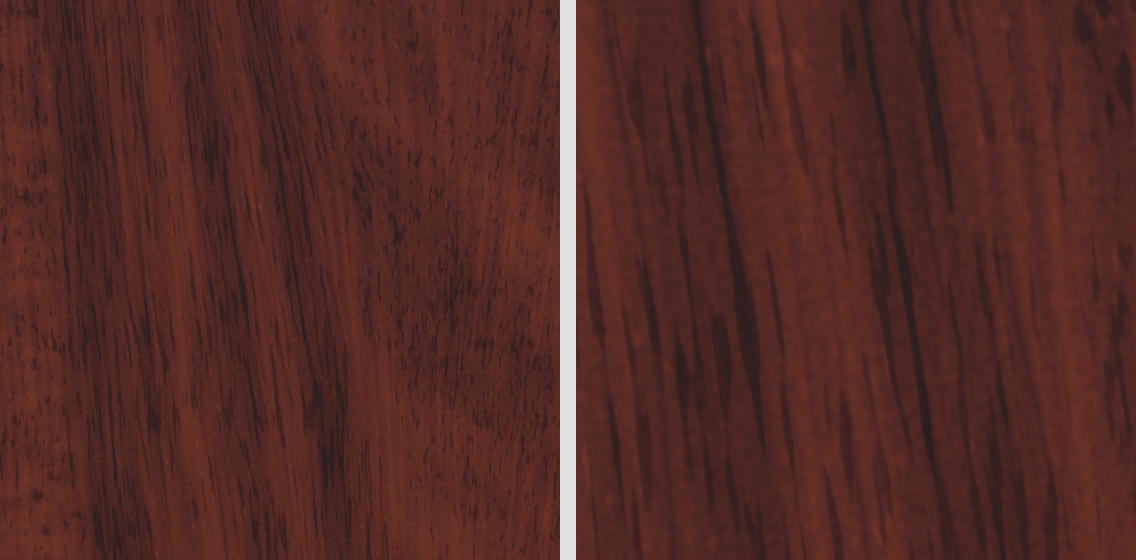
Left: the whole. Right: its middle third, enlarged.
Reproduce this texture procedurally as a WebGL 2 fragment shader.

```glsl
#version 300 es
precision highp float;

#define BASE_TONE 0.77
#define FIBRE_FREQ 110.0
#define PORE_FREQ 135.0
#define SHORT_PORES 30.0
#define LONG_PORES 9.0
#define PORE_DEPTH 0.36
#define VEIN_COUNT 13
#define VEIN_WIDTH 0.0024
#define SPECKLE 0.17

uniform vec2 u_resolution;
out vec4 fragColor;

vec2 hashGradient(vec2 cell) {
    vec3 h = fract(cell.xyx * vec3(0.1031, 0.1030, 0.0973));
    h += dot(h, h.yzx + 33.33);
    float angle = 6.2832 * fract((h.x + h.y) * h.z);
    return vec2(cos(angle), sin(angle));
}

// Gradient noise, roughly -0.7 to 0.7
float noise(vec2 p) {
    vec2 i = floor(p), f = fract(p);
    vec2 u = f * f * f * (f * (f * 6.0 - 15.0) + 10.0);
    vec2 e = vec2(0.0, 1.0);
    float a = dot(hashGradient(i), f);
    float b = dot(hashGradient(i + e.yx), f - e.yx);
    float c = dot(hashGradient(i + e.xy), f - e.xy);
    float d = dot(hashGradient(i + e.yy), f - e.yy);
    return mix(mix(a, b, u.x), mix(c, d, u.x), u.y);
}

float fbm(vec2 p) {
    float sum = 0.0, gain = 1.0;
    for (int i = 0; i < 4; i++) {
        sum += gain * noise(p);
        p = p * 2.03 + 17.7;
        gain *= 0.5;
    }
    return sum;
}

// Two octaves give ragged, uneven pore outlines
float poreField(vec2 p) {
    return noise(p) + 0.5 * noise(p * vec2(1.7, 2.3) + 23.0);
}

float band(float x, float center, float width) {
    float d = (x - center) / width;
    return exp(-d * d);
}

vec3 woodColor(float tone) {
    vec3 c = mix(vec3(0.165, 0.118, 0.125), vec3(0.25, 0.13, 0.124), clamp(tone / 0.34, 0.0, 1.0));
    c = mix(c, vec3(0.335, 0.163, 0.148), clamp((tone - 0.34) / 0.34, 0.0, 1.0));
    return mix(c, vec3(0.42, 0.2, 0.154), clamp((tone - 0.68) / 0.36, 0.0, 1.0));
}

void main() {
    vec2 p = gl_FragCoord.xy / u_resolution;
    p.y = 1.0 - p.y;
    float down = p.y;

    // Fanning grain on the left, leaning the other way on the right
    float wavyX = p.x + 0.012 * noise(p * vec2(5.0, 3.5));
    float grain = (wavyX - 0.05 * down) / (1.0 + 0.25 * down);
    float flow = mix(grain, wavyX + 0.12 * down - 0.15, smoothstep(0.45, 1.0, p.x));
    float rightSide = smoothstep(0.48, 0.6, grain);
    float leftSide = 1.0 - smoothstep(0.055, 0.1, grain);
    float figured = max(rightSide, leftSide);

    // Broad stripes that follow the grain
    float tone = BASE_TONE;
    float stripes = 0.13 * band(grain, 0.275, 0.025) * (0.4 + 0.6 * down)
        + 0.11 * band(grain, 0.4, 0.016)
        - 0.27 * band(grain, 0.125, 0.045)
        - 0.08 * band(grain, 0.2, 0.03)
        - 0.25 * band(grain, 0.34, 0.032)
        - 0.28 * band(grain, 0.455, 0.034);
    tone += stripes * (1.0 + 0.8 * noise(vec2(grain * 9.0, down * 3.0)));

    // Diagonal figure on the right, mottling on the left
    float across = dot(p, vec2(0.75, -0.65));
    float along = dot(p, vec2(0.65, 0.75));
    float figure = 0.1 * band(across, 0.4, 0.04) + 0.1 * band(across, -0.04, 0.07)
        - 0.19 * band(across, 0.27, 0.08)
        + 0.24 * fbm(vec2(across * 10.0, along * 5.0));
    float mottle = 0.02 + 0.07 * down + 0.28 * fbm(p * vec2(12.0, 19.0) + 5.0);
    tone += rightSide * figure + leftSide * mottle;

    // Fine fibres
    tone += 0.24 * noise(vec2(flow * FIBRE_FREQ, down * 4.0));
    tone += 0.22 * noise(vec2(flow * 40.0, down * 2.2) + 8.0);

    // Pores gather in the darker wood
    float cluster = 0.26 * fbm(vec2(flow * 19.0, down * 14.0) + 40.0);
    float shortPore = poreField(vec2(flow * PORE_FREQ, down * SHORT_PORES));
    float longPore = poreField(vec2(flow * PORE_FREQ, down * LONG_PORES) + 60.0);
    float pore = mix(longPore, shortPore, figured) + cluster + 0.45 * (0.7 - tone);
    tone -= PORE_DEPTH * smoothstep(0.12, 0.42, pore);

    // Long broken veins
    for (int i = 0; i < VEIN_COUNT; i++) {
        float id = float(i);
        float center = 0.11 + 0.033 * id + 0.03 * noise(vec2(id * 3.7, 0.5));
        center += 0.008 * noise(vec2(down * 3.0, id * 5.3));
        float strength = smoothstep(-0.25, 0.3, noise(vec2(down * 5.0, id * 7.1 + 2.0)));
        tone -= 0.28 * strength * band(grain, center, VEIN_WIDTH);
    }

    // Surface speckle
    tone += SPECKLE * noise(p * 180.0) + 0.1 * noise(p * vec2(95.0, 120.0));
    vec3 color = woodColor(max(tone, 0.02));

    // Sparse bright flecks and a warmer lower edge
    float fleck = smoothstep(0.36, 0.56, noise(vec2(flow * 150.0, down * 42.0) + 91.0));
    color += fleck * vec3(0.06, 0.024, 0.01);
    color += vec3(0.016, 0.004, -0.008) * (down - 0.5) * smoothstep(0.25, 0.8, tone);
    fragColor = vec4(color, 1.0);
}
```
